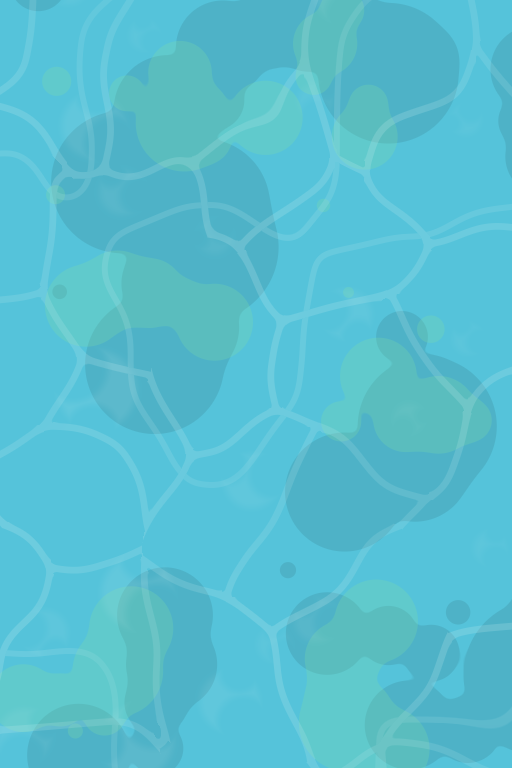
A Shadertoy shader for this texture:

```glsl
vec2 hash2(vec2 p) {
    vec3 q = fract(p.xyx * vec3(.1031, .1030, .0973));
    q += dot(q, q.yzx + 33.33);
    return fract((q.xx + q.yz) * q.zy);
}

float noise(vec2 p) {
    vec2 i = floor(p), f = fract(p);
    f = f * f * f * (f * (f * 6. - 15.) + 10.);
    return mix(mix(hash2(i).x, hash2(i + vec2(1, 0)).x, f.x),
               mix(hash2(i + vec2(0, 1)).x, hash2(i + 1.).x, f.x), f.y);
}

float smoothMin(float a, float b, float k) {
    float h = max(k - abs(a - b), 0.) / k;
    return min(a, b) - h * h * k * .25;
}

float fill(float d) { return clamp(.5 - d * iResolution.x, 0., 1.); }

// Bends the plane so that straight cell borders meander
vec2 flow(vec2 p) {
    return p + .16 * (vec2(noise(p * 5. + 40.), noise(p * 5. + 83.)) - .5);
}

// Distance to the nearest cell border (x) and its normal (yz)
vec3 cellBorder(vec2 p) {
    vec2 cell = floor(p), nearest = vec2(0), nearId = cell;
    float best = 9.;
    for (int k = 0; k < 9; k++) {
        vec2 id = cell + vec2(k % 3 - 1, k / 3 - 1);
        vec2 r = id + .1 + .8 * hash2(id + 60.) - p;
        if (dot(r, r) < best) { best = dot(r, r); nearest = r; nearId = id; }
    }
    vec3 border = vec3(9, 1, 0);
    for (int k = 0; k < 25; k++) {
        vec2 id = nearId + vec2(k % 5 - 2, k / 5 - 2);
        vec2 r = id + .1 + .8 * hash2(id + 60.) - p;
        // Some borders are left open, which joins cells into longer pools
        if (id == nearId || hash2(id + nearId + 150.).x < .17) continue;
        vec2 n = normalize(r - nearest);
        float d = dot(.5 * (r + nearest), n);
        if (d < border.x) border.yz = n;
        border.x = smoothMin(border.x, d, .05);
    }
    return border;
}

// Ripple strokes of even width: bent borders plus a few sweeping contours
float ripples(vec2 p) {
    float e = .002;
    vec2 w = flow(p);
    vec2 wx = (flow(p + vec2(e, 0)) - w) / e, wy = (flow(p + vec2(0, e)) - w) / e;
    vec2 scale = vec2(3.7, 3.2);
    vec3 b = cellBorder(w * scale);
    vec2 n = b.yz * scale;
    float net = b.x / max(length(vec2(dot(wx, n), dot(wy, n))), 1.2);

    vec2 c = w * 2.3 + 21.;
    float level = noise(c);
    vec2 slope = vec2(noise(c + vec2(e, 0)), noise(c + vec2(0, e))) - level;
    slope *= 2.3 / e;
    slope = vec2(dot(wx, slope), dot(wy, slope));
    float sweep = abs(level - .52) / max(length(slope), .6);
    return max(fill(net - .0066), .8 * fill(sweep - .0058));
}

// Lobed patches: each is a wobbly row of merged discs
float lobes(vec2 p, float seed, float small, float large, float reach) {
    float size = .5, d = 9.;
    vec2 cell = floor(p / size);
    for (int k = 0; k < 9; k++) {
        vec2 id = cell + vec2(k % 3 - 1, k / 3 - 1);
        if (hash2(id + 11.).x < .08) continue;
        vec2 centre = (id + .2 + .6 * hash2(id + 27.)) * size;
        centre += .12 * (hash2(id + seed) - .5);
        float turn = 6.283 * hash2(id + seed + 5.).x;
        vec2 axis = vec2(cos(turn), sin(turn));
        for (int i = 0; i < 5; i++) {
            vec2 h = hash2(id * 7. + seed + float(i) * 13.);
            vec2 q = centre + axis * (float(i) / 4. - .5) * reach;
            q += vec2(-axis.y, axis.x) * (h.x - .5) * reach * .5;
            d = smoothMin(d, length(p - q) - mix(small, large, h.y * h.y), .02);
        }
    }
    return d;
}

// Lone small discs
float dots(vec2 p, float seed) {
    vec2 id = floor(p / .25), h = hash2(id + seed);
    vec2 q = (id + .2 + .6 * hash2(id + seed + 9.)) * .25;
    return h.x < .3 ? length(p - q) - mix(.01, .03, h.y) : 9.;
}

// Blurred glints: discs with bites taken out, leaving crescents and points
float glints(vec2 p) {
    float size = .2, light = 0.;
    vec2 cell = floor(p / size);
    for (int k = 0; k < 9; k++) {
        vec2 id = cell + vec2(k % 3 - 1, k / 3 - 1), h = hash2(id + 310.);
        if (h.x > .6) continue;
        vec2 q = p - (id + hash2(id + 330.)) * size;
        float r = mix(.03, .085, h.y), turn = h.x * 60.;
        vec2 a = vec2(cos(turn), sin(turn)), b = vec2(cos(turn + 2.2), sin(turn + 2.2));
        float d = max(length(q) - r, .8 * r - length(q - a * r * .8));
        d = max(d, .6 * r - length(q - b * r));
        light = max(light, (1. - smoothstep(-.016, .008, d)) * mix(.5, 1., h.y));
    }
    return light;
}

void mainImage(out vec4 fragColor, in vec2 fragCoord) {
    vec2 p = fragCoord / iResolution.x;
    vec3 water = vec3(.333, .765, .855);
    vec3 algae = vec3(.50, .87, .64);
    vec3 foam = vec3(.85, .95, .95);

    float shade = fill(min(lobes(p, 70., .05, .15, .32), dots(p, 210.)));
    float green = fill(min(lobes(p, 120., .035, .098, .25), dots(p, 260.)));

    vec3 col = water * (1. - .085 * shade);
    col = mix(col, algae, .25 * green);
    col = mix(col, foam, .11 * glints(p));
    col = mix(col, foam, ripples(p) * mix(.12, .19, noise(p * 4. + 9.)));
    fragColor = vec4(col, 1);
}
```
